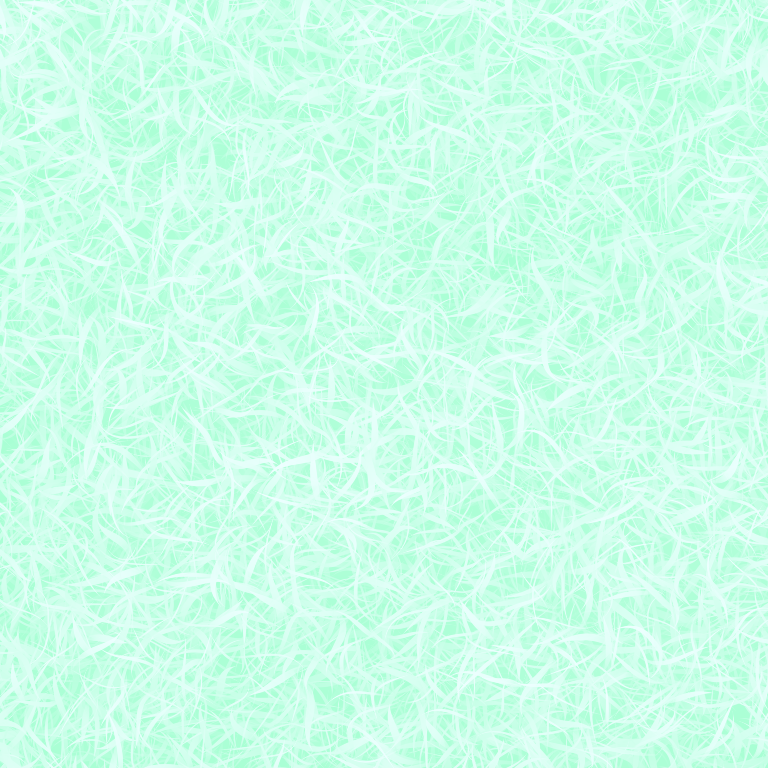
Reproduce this texture procedurally as a Shadertoy shader.

```glsl
// A dense mat of pale mint blades: curved, tapered slivers in every direction.
// Jittered grids of blades are stacked from a deep green back layer to a nearly
// white front layer, and each blade fades in from its root to a lighter tip.

const int LAYERS = 28;
const float CELL = 0.0625;          // grid spacing in canvas units
const vec3 DEEP_MINT = vec3(0.66, 1.0, 0.83);
const vec3 PALE_MINT = vec3(0.93, 1.0, 1.0);

float hash(vec2 p) {
    return fract(sin(dot(p, vec2(127.1, 311.7))) * 43758.5453);
}

vec2 hash2(vec2 p) {
    return vec2(hash(p), hash(p + vec2(37.3, 17.9)));
}

float valueNoise(vec2 p) {
    vec2 cell = floor(p);
    vec2 f = fract(p);
    f = f * f * (3.0 - 2.0 * f);
    float low = mix(hash(cell), hash(cell + vec2(1.0, 0.0)), f.x);
    float high = mix(hash(cell + vec2(0.0, 1.0)), hash(cell + vec2(1.0, 1.0)), f.x);
    return mix(low, high, f.y);
}

// Returns coverage in x and the position from root (0) to tip (1) in y.
vec2 blade(vec2 p, float angle, float halfLength, float halfWidth,
           float bend, float swirl, float pixel) {
    vec2 axis = vec2(cos(angle), sin(angle));
    vec2 q = vec2(dot(p, axis), dot(p, vec2(-axis.y, axis.x))) / halfLength;
    if (abs(q.x) >= 1.0) return vec2(0.0);

    // Curved spine, with its slope used to keep the width even
    float spine = bend * (q.x * q.x - 0.33) + swirl * q.x * (1.0 - q.x * q.x);
    float slope = 2.0 * bend * q.x + swirl * (1.0 - 3.0 * q.x * q.x);
    float dist = abs(q.y - spine) * halfLength / sqrt(1.0 + slope * slope);

    // Pointed at both ends, widest nearer to the root
    float along = 0.5 + 0.5 * q.x;
    float taper = 2.6 * along * pow(1.0 - along, 1.4) * (1.0 + 0.3 * along);
    float width = halfWidth * taper;
    float cover = 1.0 - smoothstep(-0.6 * pixel, 0.6 * pixel, dist - width);
    cover *= min(1.0, (width + 0.3 * pixel) / (0.6 * pixel));
    return vec2(cover, along);
}

// Paints one grid of blades over the tone below it.
float paintLayer(float tone, vec2 uv, float layer, float pixel) {
    float height = (layer + 0.5) / float(LAYERS);
    vec2 seed = vec2(layer * 7.31, layer * 3.17);
    vec2 p = uv / CELL + 10.0 * hash2(seed + 0.5);
    vec2 home = floor(p);

    for (int y = -1; y <= 1; y++) {
        for (int x = -1; x <= 1; x++) {
            vec2 cell = home + vec2(x, y);
            vec2 id = cell + seed;
            vec2 offset = (p - cell - hash2(id)) * CELL;
            vec2 form = hash2(id + 51.7);
            vec2 curl = hash2(id + 93.1) - 0.5;
            float angle = 6.28318 * hash(id + 23.9);
            float halfLength = mix(0.027, 0.058, form.x);
            float halfWidth = mix(0.0018, 0.0092, form.y * form.y);
            vec2 shape = blade(offset, angle, halfLength, halfWidth,
                               0.8 * curl.x, 0.9 * curl.y, pixel);

            float jitter = hash(id + 71.3) - 0.5;
            float bladeTone = 0.09 + 0.74 * height + 0.2 * jitter
                            + 0.24 * (shape.y - 0.45) + 0.08 * (1.0 - form.y);
            float opacity = mix(0.35, 0.95, smoothstep(0.0, 0.45, shape.y));
            tone = mix(tone, bladeTone, shape.x * opacity);
        }
    }
    return tone;
}

void mainImage(out vec4 fragColor, in vec2 fragCoord) {
    vec2 uv = fragCoord / iResolution.y;
    float pixel = 1.0 / iResolution.y;

    // Stack the layers from back to front
    float tone = 0.06;
    for (int i = 0; i < LAYERS; i++) {
        tone = paintLayer(tone, uv, float(i), pixel);
    }

    // Broad, faint patches of light and shade
    tone += 0.12 * (valueNoise(uv * 6.0 + 4.0) - 0.5);

    vec3 color = mix(DEEP_MINT, PALE_MINT, clamp(tone, 0.0, 1.0));
    fragColor = vec4(color, 1.0);
}
```
